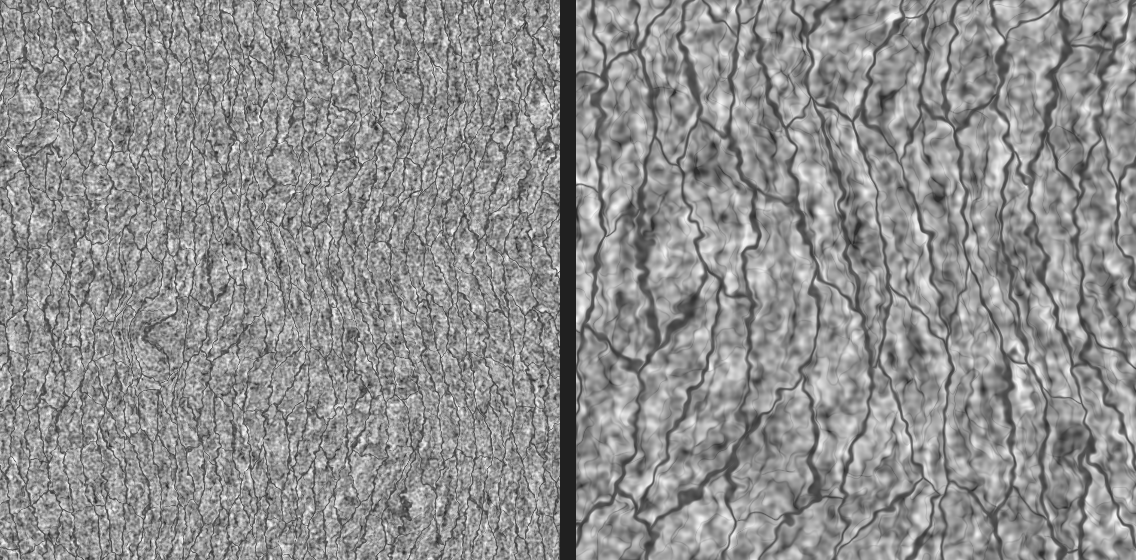
Left: the whole. Right: its middle third, enlarged.
Reproduce this texture procedurally as a WebGL 1 fragment shader.

```glsl
precision highp float;
// Grey tree bark: tall plates split by dark jagged cracks, with crisp grain.
// Two stretched Voronoi layers give the cracks, domain warping bends them
// around scattered knots, and gradient noise shades and creases the surface.
uniform vec2 u_resolution;

vec2 hash2(vec2 cell) {
  vec3 h = fract(cell.xyx * vec3(0.1031, 0.1030, 0.0973));
  h += dot(h, h.yzx + 33.33);
  return fract((h.xx + h.yz) * h.zy);
}

float slopeAt(vec2 corner, vec2 offset) {
  return dot(hash2(corner) * 2.0 - 1.0, offset);
}

// Gradient noise, centred on zero
float noise(vec2 p) {
  vec2 i = floor(p), f = fract(p), e = vec2(1, 0);
  vec2 u = f * f * f * (f * (f * 6.0 - 15.0) + 10.0);
  float low = mix(slopeAt(i, f), slopeAt(i + e, f - e), u.x);
  float high = mix(slopeAt(i + e.yx, f - e.yx), slopeAt(i + 1.0, f - 1.0), u.x);
  return mix(low, high, u.y);
}

vec2 sway(vec2 p) {
  return vec2(noise(p), noise(p + vec2(37.2, 71.7)));
}

vec2 seed(vec2 cell) {
  return cell + 0.1 + 0.8 * hash2(cell + 19.0);
}

// Distance in canvas units to the nearest wall between stretched cells
float wallDistance(vec2 p, vec2 density) {
  vec2 q = p * density, home = floor(q), nearest = home;
  float best = 100.0;
  for (int y = -1; y <= 1; y++) {
    for (int x = -1; x <= 1; x++) {
      vec2 cell = home + vec2(x, y);
      vec2 toSeed = seed(cell) - q;
      float d = dot(toSeed, toSeed);
      if (d < best) { best = d; nearest = cell; }
    }
  }
  vec2 a = seed(nearest) - q;
  float wall = 1.0;
  for (int y = -2; y <= 2; y++) {
    for (int x = -2; x <= 2; x++) {
      if (x == 0 && y == 0) continue;
      vec2 b = seed(nearest + vec2(x, y)) - q;
      vec2 normal = (b - a) * density;
      float d = dot(0.5 * (a + b), b - a) / length(normal);
      // Cross cracks are thinner than upright ones
      d += 0.001 * (1.0 - abs(normalize(normal).x));
      wall = min(wall, d);
    }
  }
  return wall;
}

float crack(float d, float halfWidth) {
  float soft = max(0.7 / u_resolution.y, 0.0011);
  return 1.0 - smoothstep(halfWidth - soft, halfWidth + soft, d);
}

// Dark line where the noise changes sign
float crease(vec2 p, float width) {
  return 1.0 - smoothstep(0.0, width, abs(noise(p)));
}

void main() {
  vec2 uv = gl_FragCoord.xy / u_resolution.y;

  // Bend the fibres, most strongly around knots
  float knot = smoothstep(0.05, 0.4, noise(uv * 4.5 + 8.3));
  vec2 p = uv + 0.075 * sway(uv * 3.5 + 2.6);
  p += 0.06 * knot * sway(uv * 11.0 + 5.0);
  p += 0.010 * sway(uv * vec2(26.0, 20.0));
  vec2 rough = p + 0.0075 * sway(uv * 75.0) + 0.0035 * sway(uv * 160.0);

  // Plates and the finer splits inside them
  float plateWall = wallDistance(rough, vec2(33.0, 11.0));
  float splitWall = wallDistance(rough + 3.7, vec2(50.0, 26.0));
  float wear = 0.5 + noise(p * vec2(38.0, 22.0) + 40.0);
  float deep = crack(plateWall, 0.0008 + 0.0014 * wear);
  float thin = crack(splitWall, 0.0010) * smoothstep(0.3, 0.65, wear);

  // Pale streaks, mottling, fine grit and creases
  float streak = noise(p * vec2(48.0, 21.0) + 11.0);
  float mottle = noise(rough * vec2(112.0, 74.0) + 90.0);
  float grit = noise(uv * 185.0 + 60.0);
  float folds = crease(rough * vec2(70.0, 30.0) + 23.0, 0.10);
  float wrinkles = crease(rough * vec2(110.0, 70.0) + 51.0, 0.10);

  float tone = 0.645 + 0.23 * streak + 0.40 * mottle + 0.36 * grit;
  tone += 0.06 * smoothstep(0.010, 0.003, plateWall) - 0.02;
  tone -= 0.10 * folds + 0.07 * wrinkles + 0.17 * thin;
  tone = mix(tone, 0.27 + 0.15 * grit, 0.88 * deep);
  gl_FragColor = vec4(vec3(clamp(tone, 0.18, 0.95)), 1.0);
}
```
